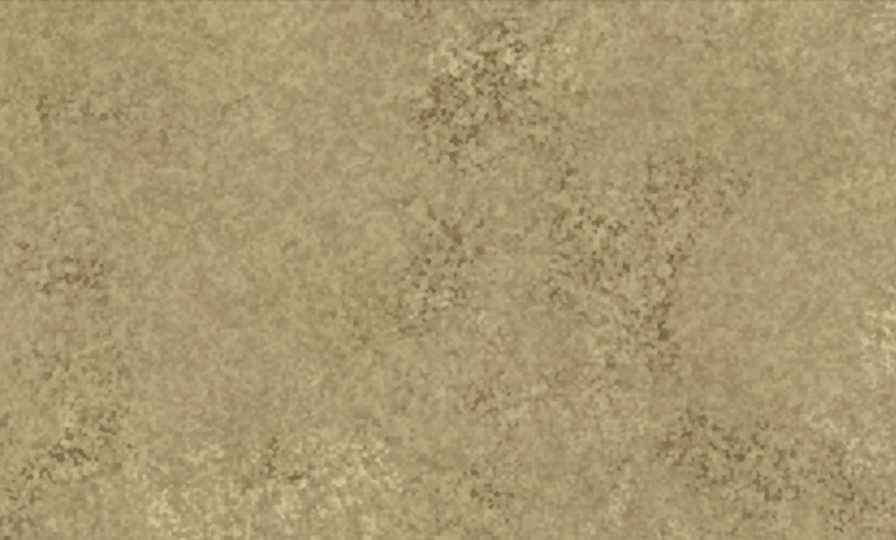
A Shadertoy shader for this texture:

```glsl
// Dry sandy ground: fine soft grain with mottled light and dark scuffed patches.

vec3 hash3(vec2 cell) {
    vec3 q = fract(cell.xyx * vec3(0.1031, 0.1030, 0.0973));
    q += dot(q, q.yxz + 33.33);
    return fract((q.xxy + q.yzz) * q.zyx);
}

// Soft cellular noise in -1..1: jittered points blend their random tones
float softCells(vec2 p) {
    vec2 cell = floor(p);
    float tone = 0.0, total = 0.0;
    for (int y = -1; y <= 1; y++) {
        for (int x = -1; x <= 1; x++) {
            vec2 neighbour = cell + vec2(x, y);
            vec3 rnd = hash3(neighbour + 71.0);
            vec2 toPoint = neighbour + 0.15 + 0.7 * rnd.xy - p;
            float weight = exp(-5.0 * dot(toPoint, toPoint));
            tone += weight * (2.0 * rnd.z - 1.0);
            total += weight;
        }
    }
    return tone / total;
}

// Layered soft cells, each octave turned and finer
float mottle(vec2 p) {
    float sum = 0.0, amplitude = 0.5;
    for (int i = 0; i < 4; i++) {
        sum += amplitude * softCells(p);
        p = mat2(0.8, 0.6, -0.6, 0.8) * p * 2.1 + 17.3;
        amplitude *= 0.62;
    }
    return sum;
}

void mainImage(out vec4 fragColor, in vec2 fragCoord) {
    vec2 p = fragCoord / iResolution.y;

    // Ragged patches
    vec2 ragged = p + 0.02 * vec2(softCells(p * 19.0), softCells(p * 19.0 + 40.0));
    float broad = mottle(ragged * 3.2 + 5.0);
    float scuffed = smoothstep(0.1, 0.6, mottle(ragged * 4.3 + 31.0));
    float bleached = smoothstep(0.15, 0.65, mottle(ragged * 4.0 + 83.0));

    // Fine grain, coarser and stronger inside the patches
    float fine = softCells(p * 125.0);
    float coarse = softCells(mat2(0.8, 0.6, -0.6, 0.8) * p * 68.0 + 9.0);
    float grain = 0.65 * fine + 0.4 * coarse;

    float tone = 0.035 * broad + 0.012 * softCells(p * 30.0);
    tone += grain * (0.068 + 0.045 * scuffed + 0.03 * bleached);
    tone -= scuffed * (0.022 + 0.06 * smoothstep(0.15, 0.6, -grain));
    tone += bleached * (0.022 + 0.035 * smoothstep(0.1, 0.6, grain));
    tone -= 0.05 * smoothstep(0.995, 1.0, p.y);

    // Sand colour drifting between brown and olive
    float warmth = mottle(p * 3.7 + 57.0);
    vec3 sand = vec3(0.665, 0.603, 0.448) + tone * vec3(1.0, 1.06, 1.0);
    sand += warmth * vec3(0.006, -0.004, 0.006);

    fragColor = vec4(sand, 1.0);
}
```
